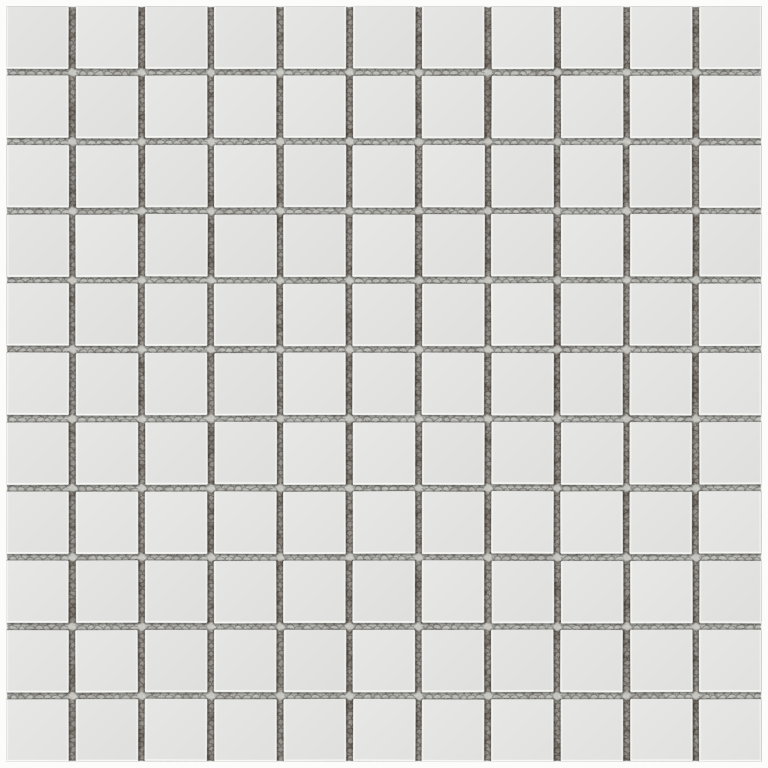
A WebGL 2 fragment shader for this pattern:

```glsl
#version 300 es
precision highp float;
// Sheet of glazed white square mosaic tiles on a grey scalloped mesh backing.

uniform vec2 u_resolution;
out vec4 fragColor;

const float TILES = 11.0;
const float PITCH = 0.0902;          // tile spacing
const float HALF_TILE = 0.0408;      // half the tile side
const float CORNER = 0.0022;         // tile corner radius
const float JITTER = 0.0005;         // placement error
const float TILT = 0.010;            // rotation error, radians
const float SHADE_VARIATION = 0.014;
const float RIM_INSET = 0.0017;      // glaze highlight position
const float RIM_WIDTH = 0.0010;
const float SHADOW_REACH = 0.0038;
const float SCALLOP = PITCH / 8.0;   // mesh scallop width
const float THREAD = 0.07;           // mesh line width, in scallops
const float MARGIN = 0.0085;

const vec3 PAPER = vec3(0.99, 0.99, 0.985);
const vec3 GLAZE = vec3(0.890, 0.890, 0.882);
const vec3 HIGHLIGHT = vec3(0.975, 0.975, 0.965);
const vec3 MESH_LIGHT = vec3(0.75, 0.75, 0.73);
const vec3 MESH_DARK = vec3(0.60, 0.58, 0.55);
const vec3 STAIN = vec3(0.44, 0.41, 0.37);
const vec3 KNOT = vec3(0.82, 0.82, 0.80);

float hash(vec2 p) {
    vec3 q = fract(p.xyx * vec3(0.1031, 0.1030, 0.0973));
    q += dot(q, q.yzx + 33.33);
    return fract((q.x + q.y) * q.z);
}

float noise(vec2 p) {
    vec2 i = floor(p), f = fract(p);
    f = f * f * (3.0 - 2.0 * f);
    return mix(mix(hash(i), hash(i + vec2(1, 0)), f.x),
               mix(hash(i + vec2(0, 1)), hash(i + vec2(1, 1)), f.x), f.y);
}

float roundBox(vec2 p, float halfSize, float radius) {
    vec2 d = abs(p) - halfSize + radius;
    return length(max(d, 0.0)) + min(max(d.x, d.y), 0.0) - radius;
}

// Distance to the nearest scallop arc, in scallop widths.
float scallopLine(vec2 p) {
    float row = floor(p.y * 2.0);
    vec2 local = vec2(fract(p.x + 0.5 * mod(row, 2.0)) - 0.5, p.y - row * 0.5);
    return abs(length(local) - 0.5);
}

vec3 backing(vec2 uv, vec2 q, float px) {
    // Columns of mesh are darker than rows
    float column = smoothstep(-0.002, 0.002, abs(q.x) - abs(q.y));
    vec3 color = mix(MESH_LIGHT, MESH_DARK, column);

    // Blotchy stains, stronger in the columns
    float blotch = smoothstep(0.45, 0.85, noise(uv * 105.0));
    color = mix(color, STAIN, blotch * mix(0.18, 0.65, column));
    color += (noise(uv * 420.0) - 0.5) * 0.07;

    // Scalloped threads
    vec2 warp = vec2(noise(uv * 90.0), noise(uv * 90.0 + 47.0)) - 0.5;
    float line = scallopLine(uv / SCALLOP + warp * 0.4);
    float soft = px / SCALLOP;
    float thread = 1.0 - smoothstep(THREAD - soft * 0.5, THREAD + soft, line);
    color *= 1.0 - 0.24 * thread;

    // Pale knots where rows and columns cross
    float knot = length(abs(q) - 0.5 * PITCH) + 0.002 * (noise(uv * 300.0) - 0.5);
    return mix(color, KNOT, 0.85 * (1.0 - smoothstep(0.003, 0.0075, knot)));
}

vec3 tileColor(vec2 p, vec2 id) {
    vec3 color = GLAZE + (hash(id + 61.0) - 0.5) * SHADE_VARIATION;
    color += 0.006 * (p.y - p.x) / HALF_TILE;

    // Bright glaze rims at left, right and bottom
    vec3 inset = vec3(p.x, -p.x, p.y) + HALF_TILE;
    vec3 band = (inset - RIM_INSET) / RIM_WIDTH;
    vec3 rim = exp(-band * band) * vec3(0.65, 0.55, 0.95);
    color = mix(color, HIGHLIGHT, max(rim.x, max(rim.y, rim.z)));

    // Rounded edge falls away at right and top
    float away = HALF_TILE - max(p.x, p.y);
    return color * (1.0 - 0.09 * (1.0 - smoothstep(0.0, 0.0012, away)));
}

void main() {
    vec2 uv = gl_FragCoord.xy / u_resolution;
    float px = 1.0 / min(u_resolution.x, u_resolution.y);

    // Cell and slightly misplaced tile
    vec2 grid = (uv - 0.5) / PITCH + 0.5 * TILES;
    vec2 id = clamp(floor(grid), 0.0, TILES - 1.0);
    vec2 q = (grid - id - 0.5) * PITCH;
    vec2 shift = (vec2(hash(id + 3.0), hash(id + 19.0)) - 0.5) * 2.0 * JITTER;
    float angle = (hash(id + 37.0) - 0.5) * TILT;
    float c = cos(angle), s = sin(angle);
    vec2 p = mat2(c, s, -s, c) * (q - shift);
    float tile = roundBox(p, HALF_TILE, CORNER);

    // Mesh with tile shadow toward lower right
    float shadow = roundBox(p - vec2(0.0006, -0.0006), HALF_TILE, CORNER);
    vec3 mesh = backing(uv, q, px);
    mesh *= 1.0 - 0.30 * (1.0 - smoothstep(0.0, SHADOW_REACH, shadow));

    // Sheet over paper, then tile over sheet
    float sheet = roundBox(uv - 0.5, 0.5 - MARGIN, 0.0);
    vec3 color = mix(mesh, PAPER, smoothstep(-0.002, 0.001, sheet));
    color = mix(color, tileColor(p, id), 1.0 - smoothstep(-0.7 * px, 0.7 * px, tile));
    fragColor = vec4(color, 1.0);
}
```
